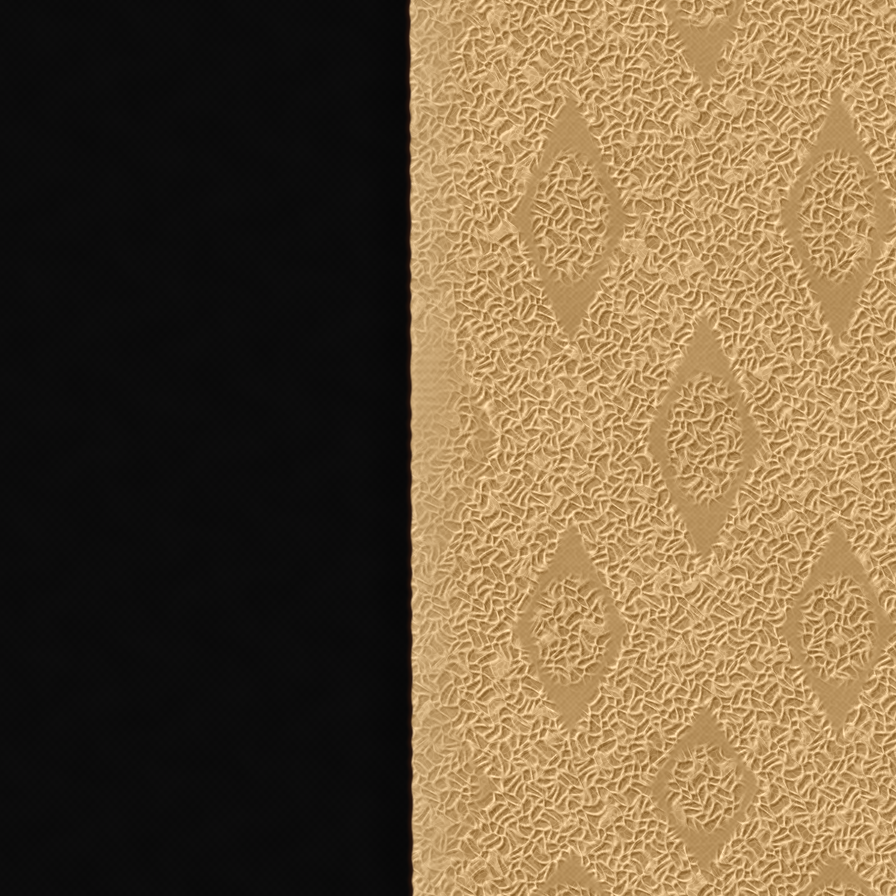
Reproduce this texture procedurally as a Shadertoy shader.

```glsl
const float SEAM_X = 0.459;

vec2 hash2(vec2 p) {
    vec3 q = fract(p.xyx * vec3(0.1031, 0.1030, 0.0973));
    q += dot(q, q.yzx + 33.33);
    return fract((q.xx + q.yz) * q.zy);
}

// Distances to the nearest and second nearest feature points
vec2 cellular(vec2 p) {
    vec2 cell = floor(p), local = fract(p), nearest = vec2(8.0);
    for (int y = -1; y <= 1; y++)
    for (int x = -1; x <= 1; x++) {
        vec2 offset = vec2(x, y);
        float d = length(offset + hash2(cell + offset) - local);
        nearest = d < nearest.x ? vec2(d, nearest.x) : vec2(nearest.x, min(nearest.y, d));
    }
    return nearest;
}

float layeredSines(vec2 p) {
    float sum = 0.0, gain = 0.5;
    for (int i = 0; i < 4; i++) {
        sum += gain * sin(p.x + 1.3 * sin(p.y)) * cos(p.y + 0.7 * sin(p.x));
        p = mat2(1.5, 1.1, -1.1, 1.5) * p + 1.7;
        gain *= 0.55;
    }
    return sum;
}

// Raised curly threads along cell borders
float threadHeight(vec2 p, float cellsAcross) {
    vec2 q = p * cellsAcross;
    q += 0.35 * sin(q.yx * 1.9 + 2.0 * sin(q * 0.7));
    vec2 f = cellular(q);
    return 1.0 - smoothstep(0.0, 0.45, f.y - f.x);
}

// x: signed distance to the closest diamond, y: mask of its central motif
vec2 diamondLattice(vec2 p) {
    vec2 field = vec2(1.0, 0.0);
    for (int column = 0; column < 4; column++)
    for (int row = 0; row < 3; row++) {
        float r = float(row) + 0.5 * float(column % 2);
        vec2 center = vec2(0.488 + 0.149 * float(column), 1.04 - 0.6 * r + 0.07 * r * r);
        vec2 size = vec2(0.068, 0.15 - 0.05 * max(0.0, r - 1.0));
        vec2 offset = abs(p - center);
        float d = (dot(offset / size, vec2(1.0)) - 1.0) * size.x * size.y / length(size);
        float oval = length(offset / (size * vec2(0.65, 0.5)));
        field.x = min(field.x, d);
        field.y = max(field.y, 1.0 - smoothstep(0.8, 1.1, oval));
    }
    return field;
}

vec3 darkCloth(vec2 p) {
    float weave = sin(p.x * 620.0) * sin(p.y * 580.0);
    float mottling = layeredSines(p * 45.0);
    return vec3(0.043, 0.042, 0.043) + 0.004 * weave + 0.006 * mottling;
}

vec3 goldBrocade(vec2 p, float pixel) {
    vec2 warped = p + 0.003 * vec2(layeredSines(p * 70.0), layeredSines(p.yx * 63.0 + 4.0));
    vec2 lattice = diamondLattice(warped);
    float fromSeam = p.x - SEAM_X;
    float interior = 1.0 - smoothstep(-0.008, 0.002, lattice.x);
    interior *= mix(0.35, 1.0, smoothstep(0.04, 0.11, fromSeam));

    // Smooth selvedge, calmest around mid height
    float calm = (1.0 - smoothstep(0.025, 0.075, fromSeam));
    calm *= 0.4 + 0.5 * exp(-pow((p.y - 0.56) / 0.08, 2.0));
    float relief = (1.0 - 0.92 * interior * (1.0 - lattice.y)) * (1.0 - calm);

    // Light from the upper left picks out the threads
    vec2 lightStep = vec2(-0.0022, 0.0028);
    float height = threadHeight(p, 82.0);
    float emboss = height - threadHeight(p + lightStep, 82.0);
    float fine = threadHeight(p + 3.1, 145.0);

    vec3 ground = mix(vec3(0.765, 0.615, 0.410), vec3(0.715, 0.565, 0.360),
                      interior * (1.0 - 0.6 * lattice.y));
    ground = mix(ground, vec3(0.79, 0.66, 0.47), 0.7 * (1.0 - smoothstep(0.0, 0.08, fromSeam)));
    float shade = relief * (0.13 * emboss + 0.13 * (height - 0.42) + 0.07 * (fine - 0.45));

    // Bright cord around each diamond with a groove beside it
    float cord = exp(-pow((lattice.x - 0.003) / 0.003, 2.0));
    float groove = exp(-pow((lattice.x - 0.010) / 0.003, 2.0));
    shade += (0.055 * cord - 0.05 * groove) * (0.5 + 0.5 * height) * (1.0 - calm);

    float weaveVisible = 1.0 - smoothstep(0.002, 0.004, pixel);
    shade += 0.018 * sin(p.x * 950.0) * sin(p.y * 950.0) * weaveVisible;
    shade += 0.018 * sin(p.y * 620.0) * calm * weaveVisible;
    shade += 0.018 * layeredSines(p * 19.0);
    return ground + shade * vec3(1.0, 1.05, 1.08);
}

void mainImage(out vec4 fragColor, in vec2 fragCoord) {
    vec2 p = fragCoord / iResolution.xy;
    float pixel = 1.0 / iResolution.y;

    // Slightly bowed seam with small stitch bumps
    float seam = SEAM_X + 0.003 * (0.5 - p.y) + 0.0007 * sin(p.y * 210.0 + 2.0 * sin(p.y * 37.0));
    float fromSeam = p.x - seam;
    vec3 dark = darkCloth(p);
    dark = mix(dark, vec3(0.15, 0.075, 0.045), smoothstep(-0.007, -0.001, fromSeam));
    dark *= 1.0 - 0.25 * smoothstep(-0.06, -0.01, fromSeam) * smoothstep(0.0, 0.008, -fromSeam);

    vec3 gold = goldBrocade(p, pixel);
    gold += 0.04 * exp(-pow((fromSeam - 0.004) / 0.003, 2.0));
    float cover = smoothstep(-0.5 * pixel - 0.001, 0.5 * pixel + 0.001, fromSeam);
    fragColor = vec4(clamp(mix(dark, gold, cover), 0.0, 1.0), 1.0);
}
```
